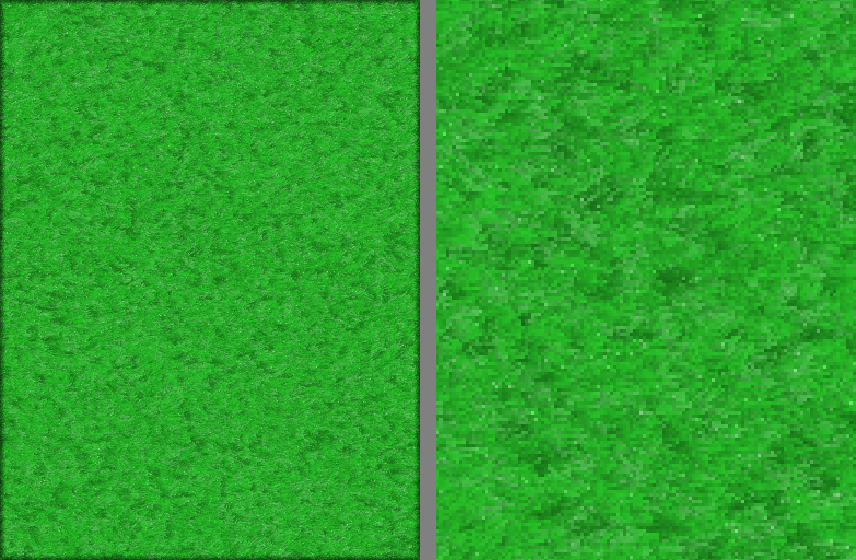
Left, the full canvas; right, a detail of the centre.
Reproduce this texture procedurally as a WebGL 1 fragment shader.

```glsl
precision highp float;
uniform vec2 u_resolution;

float hash(vec2 p) {
  vec3 h = fract(vec3(p.xyx) * 0.1031);
  h += dot(h, h.yzx + 33.33);
  return fract((h.x + h.y) * h.z);
}

float noise(vec2 p) {
  vec2 cell = floor(p);
  vec2 f = fract(p);
  f = f * f * (3.0 - 2.0 * f);
  float low = mix(hash(cell), hash(cell + vec2(1.0, 0.0)), f.x);
  float high = mix(hash(cell + vec2(0.0, 1.0)), hash(cell + 1.0), f.x);
  return mix(low, high, f.y);
}

// Light of the turf at a blade's root: small clumps with dark gaps
float turf(vec2 p) {
  float clump = noise(p / vec2(5.5, 5.0) + 37.0);
  float gap = smoothstep(0.55, 0.9, noise(p / vec2(5.5, 4.2) + 313.0));
  return 0.08 * (clump - 0.5) - 0.12 * gap;
}

// Overlapping short blades; returns light and paleness
vec2 blades(vec2 p) {
  vec2 cell = floor(p / 2.0);
  vec2 look = vec2(turf(p) - 0.06, 0.0);
  for (int row = 2; row >= -2; row--) {
    for (int column = -2; column <= 2; column++) {
      vec2 id = cell + vec2(float(column), float(row));
      vec2 root = 2.0 * (id + vec2(hash(id + 207.0), hash(id + 419.0)));
      float shade = hash(id + 523.0);
      float lean = 0.1 + 1.3 * (noise(root / 11.0 + 71.0) - 0.5)
        + 0.8 * (hash(id + 733.0) - 0.5);
      vec2 axis = vec2(cos(lean), sin(lean));
      vec2 offset = p - root;
      float reach = mix(0.9, 2.4, hash(id + 941.0));
      float along = dot(offset, axis);
      float across = dot(offset, vec2(-axis.y, axis.x));
      float gap = length(vec2(max(abs(along) - reach, 0.0), across));
      float cover = 1.0 - smoothstep(0.45, 0.8, gap);
      float dust = 0.6 * noise(root / 5.0 + 503.0) + 0.4 * hash(id + 617.0);
      vec2 blade = vec2(
        turf(root - axis * 1.5) + 0.17 * (shade - 0.5) + 0.05 * along / reach,
        smoothstep(0.42, 0.78, dust));
      look = mix(look, blade, cover);
    }
  }
  return look;
}

void main() {
  vec2 uv = gl_FragCoord.xy / u_resolution.x;

  // The turf is woven on a fine square grid, which keeps the grain crisp
  vec2 grain = floor(uv * 384.0);
  float speckle = hash(grain + 11.0);

  vec2 look = blades(grain + 0.5);
  float light = 0.69 + look.x + 0.09 * (speckle - 0.5);
  light -= 0.5 * max(light - 0.71, 0.0);
  light += 0.3 * max(0.5 - light, 0.0);

  // Paler blades catch more light than those in the gaps
  float pale = look.y * (0.6 + 0.6 * hash(grain + 611.0));
  pale *= smoothstep(0.5, 0.66, light);
  vec3 color = light * mix(vec3(0.21, 1.0, 0.21), vec3(0.42, 1.0, 0.43), pale);

  // Sparse bright tips
  float tip = smoothstep(0.97, 1.0, hash(grain + 823.0));
  color += tip * vec3(0.24, 0.12, 0.24);

  // Narrow, ragged dark rim
  vec2 rim = min(uv, u_resolution / u_resolution.x - uv);
  float edge = min(rim.x, rim.y) + 0.005 * (speckle - 0.5);
  color *= mix(0.45, 1.0, smoothstep(-0.002, 0.014, edge));

  gl_FragColor = vec4(color, 1.0);
}
```
